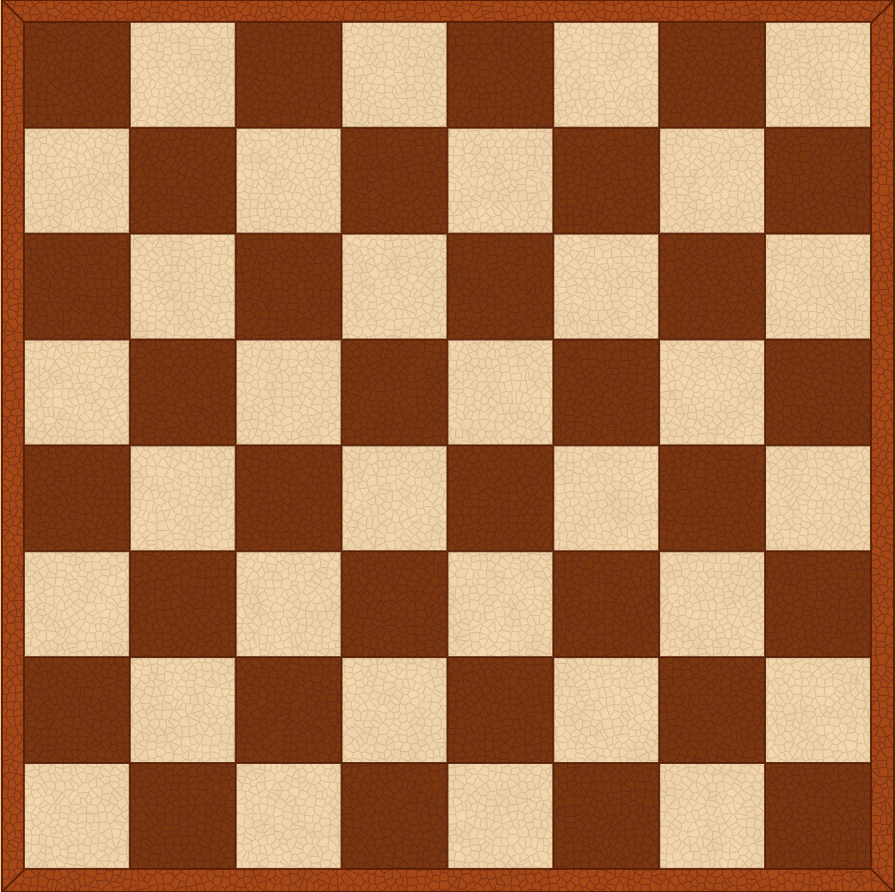
Give the GLSL for this pattern, as a Shadertoy shader.

```glsl
// Eight by eight wooden checkerboard with crackled varnish and a mitred frame.
#define SQUARES 8.0
#define SQUARE_SIZE 0.1187
#define BOARD_ORIGIN vec2(0.0268, 0.0259)
#define FRAME_INSET 0.0022
#define LINE_WIDTH 0.0022
#define CRACK_SIZE 0.0088
#define CRACK_WIDTH 0.0012
#define MOTTLE 0.025
#define LIGHT_WOOD vec3(0.935, 0.830, 0.675)
#define DARK_WOOD vec3(0.475, 0.210, 0.060)
#define FRAME_WOOD vec3(0.650, 0.280, 0.090)
#define LINE_COLOR vec3(0.330, 0.110, 0.020)

vec2 hash22(vec2 p) {
    vec3 q = fract(p.xyx * vec3(0.1031, 0.1030, 0.0973));
    q += dot(q, q.yzx + 33.33);
    return fract((q.xx + q.yz) * q.zy);
}

float valueNoise(vec2 p) {
    vec2 i = floor(p), f = fract(p);
    f = f * f * (3.0 - 2.0 * f);
    float bottom = mix(hash22(i).x, hash22(i + vec2(1, 0)).x, f.x);
    float top = mix(hash22(i + vec2(0, 1)).x, hash22(i + vec2(1, 1)).x, f.x);
    return mix(bottom, top, f.y);
}

// Distance to the straight border between the two nearest Voronoi seeds.
float crackDistance(vec2 p) {
    vec2 cell = floor(p), nearest = vec2(8.0), second = vec2(9.0);
    for (int y = -1; y <= 1; y++)
    for (int x = -1; x <= 1; x++) {
        vec2 id = cell + vec2(x, y);
        vec2 r = id + hash22(id) - p;
        if (dot(r, r) < dot(nearest, nearest)) {
            second = nearest;
            nearest = r;
        } else if (dot(r, r) < dot(second, second)) {
            second = r;
        }
    }
    float gap = dot(second, second) - dot(nearest, nearest);
    return 0.5 * gap / max(length(second - nearest), 0.001);
}

// Antialiased coverage of a line, given the distance to its centre.
float stroke(float dist, float width, float pixel) {
    return clamp((0.5 * width - dist) / pixel + 0.5, 0.0, 1.0);
}

void mainImage(out vec4 fragColor, in vec2 fragCoord) {
    float pixel = 1.0 / iResolution.y;
    vec2 p = fragCoord * pixel;

    // Board coordinates, one unit per square
    vec2 grid = (p - BOARD_ORIGIN) / SQUARE_SIZE;
    vec2 fromCentre = abs(grid - 0.5 * SQUARES) - 0.5 * SQUARES;
    float outside = max(fromCentre.x, fromCentre.y) * SQUARE_SIZE;
    bool onBoard = outside < 0.0;
    vec2 id = floor(grid);
    bool isLight = onBoard && mod(id.x + id.y, 2.0) < 0.5;

    // Wood colours and their crack tints
    vec3 wood = FRAME_WOOD;
    vec3 crackColor = vec3(0.50, 0.20, 0.08);
    if (onBoard) {
        wood = isLight ? LIGHT_WOOD : DARK_WOOD;
        crackColor = isLight ? vec3(0.86, 0.73, 0.56) : vec3(0.40, 0.17, 0.075);
    }

    // Crackle and faint mottling
    float crack = crackDistance(p / CRACK_SIZE) * CRACK_SIZE;
    vec3 color = mix(wood, crackColor, stroke(crack, CRACK_WIDTH, pixel));
    color *= 1.0 + MOTTLE * (valueNoise(p * 160.0) + valueNoise(p * 45.0) - 1.0);

    // Lines between squares and around the board
    vec2 toLine = abs(grid - round(grid)) * SQUARE_SIZE;
    float lineDist = onBoard ? min(toLine.x, toLine.y) : outside;

    // Mitred corners and outer edge of the frame
    vec2 frameMin = vec2(FRAME_INSET, 0.0);
    vec2 frameMax = vec2(iResolution.x * pixel - FRAME_INSET, 1.0);
    vec2 inset = min(p - frameMin, frameMax - p);
    float edge = min(inset.x, inset.y);
    if (!onBoard) {
        float mitre = abs(inset.x - inset.y) * 0.7071;
        lineDist = min(lineDist, min(mitre, abs(edge)));
    }
    color = mix(color, LINE_COLOR, 0.9 * stroke(lineDist, LINE_WIDTH, pixel));

    // Pale sliver beyond the frame
    float beyond = clamp((-edge - 0.5 * LINE_WIDTH) / pixel + 0.5, 0.0, 1.0);
    color = mix(color, LIGHT_WOOD, beyond);

    fragColor = vec4(color, 1.0);
}
```
